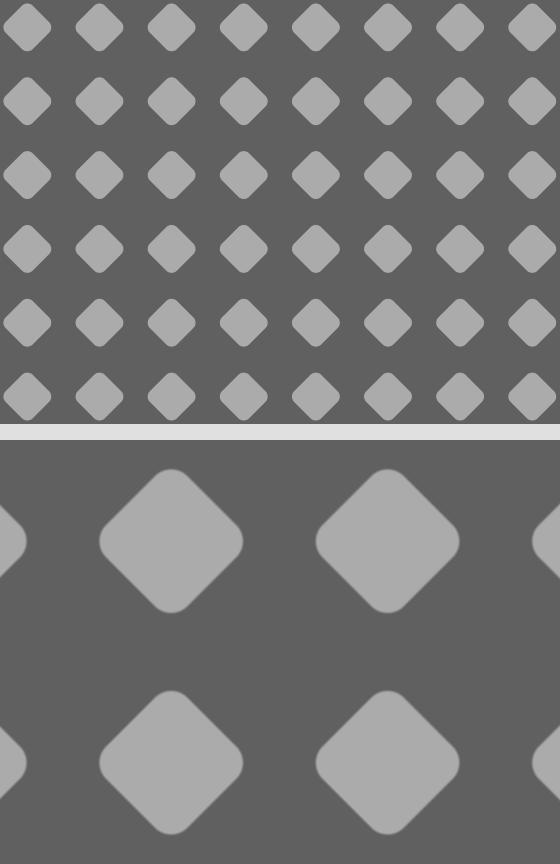
Top, the full canvas; bottom, a detail of the centre.
This pattern is drawn by a WebGL 2 fragment shader. Its source:

```glsl
#version 300 es
precision highp float;
// Light grey diamonds with rounded corners on a dark grey ground, 8 across by 6 down.
// Each point is folded into its nearest grid cell, turned by 45 degrees and
// measured against the distance function of a rounded square.

#define FIRST_CENTER vec2(0.0488, 0.0647)  // lower left diamond, fraction of canvas
#define PITCH vec2(0.12881, 0.17414)       // spacing, fraction of canvas
#define CORE_HALF 0.02053                  // half side before rounding, canvas widths
#define CORNER_RADIUS 0.01367              // canvas widths
#define EDGE_SOFTNESS 0.0011               // canvas widths
#define GROUND_COLOR vec3(0.378)
#define DIAMOND_COLOR vec3(0.671)

uniform vec2 u_resolution;
out vec4 fragColor;

float roundedSquare(vec2 p, float coreHalf, float radius) {
    vec2 q = abs(p) - coreHalf;
    return length(max(q, 0.0)) + min(max(q.x, q.y), 0.0) - radius;
}

vec2 rotate45(vec2 p) {
    return vec2(p.x + p.y, p.y - p.x) * inversesqrt(2.0);
}

void main() {
    vec2 uv = gl_FragCoord.xy / u_resolution;

    // Offset from the nearest diamond center, in canvas widths
    vec2 cell = (uv - FIRST_CENTER) / PITCH;
    vec2 offset = (fract(cell + 0.5) - 0.5) * PITCH;
    offset.y *= u_resolution.y / u_resolution.x;

    // Smooth coverage, never sharper than one screen sample
    float dist = roundedSquare(rotate45(offset), CORE_HALF, CORNER_RADIUS);
    float blur = max(EDGE_SOFTNESS, 0.6 / u_resolution.x);
    float coverage = 1.0 - smoothstep(-blur, blur, dist);

    fragColor = vec4(mix(GROUND_COLOR, DIAMOND_COLOR, coverage), 1.0);
}
```
